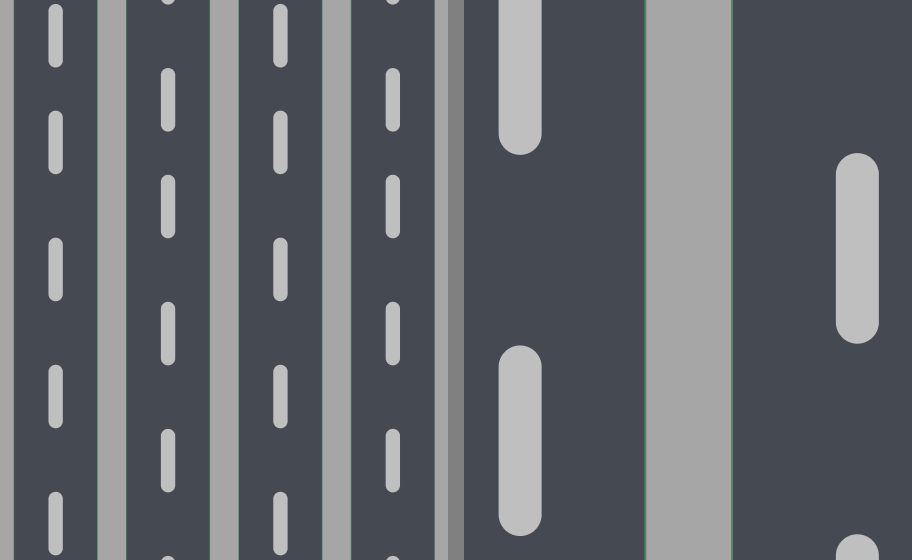
Left, the full canvas; right, a detail of the centre.
This pattern is drawn by a WebGL 1 fragment shader. Its source:

```glsl
precision highp float;
// Parallel vertical roads with staggered rounded lane dashes and thin green verges.

uniform vec2 u_resolution;

// Lengths are fractions of the canvas width.
const float ROAD_PITCH      = 0.2509;
const float FIRST_ROAD_X    = 0.1242;
const float ROAD_HALF_WIDTH = 0.0932;
const float VERGE_WIDTH     = 0.0014;

const float DASH_PITCH       = 0.2836;
const float FIRST_DASH_Y     = 0.0813;
const float DASH_HALF_LENGTH = 0.0709;
const float DASH_RADIUS      = 0.0160;
const float STAGGER          = 0.1431; // downward offset of every second road
const float SEAM_Y           = 1.0504; // one shorter gap between dashes sits here
const float SEAM_SHORTENING  = 0.0454;

const vec3 ROAD_COLOR     = vec3(0.27, 0.29, 0.32);
const vec3 PAVEMENT_COLOR = vec3(0.65, 0.65, 0.65);
const vec3 DASH_COLOR     = vec3(0.75, 0.75, 0.75);
const vec3 VERGE_COLOR    = vec3(0.29, 0.53, 0.40);

// Pixel coverage of the region where the signed distance is negative.
float coverage(float dist, float pixel) {
  return clamp(0.5 - dist / pixel, 0.0, 1.0);
}

float verticalCapsule(vec2 p, float halfLength, float radius) {
  float core = halfLength - radius;
  p.y -= clamp(p.y, -core, core);
  return length(p) - radius;
}

// Offset from the nearest dash centre along a road.
float dashOffset(float y) {
  y += SEAM_SHORTENING * step(SEAM_Y, y);
  return mod(y - FIRST_DASH_Y + 0.5 * DASH_PITCH, DASH_PITCH) - 0.5 * DASH_PITCH;
}

void main() {
  float pixel = 1.0 / u_resolution.x;
  vec2 p = gl_FragCoord.xy * pixel;

  // Repeat the roads across the canvas.
  float road = floor((p.x - FIRST_ROAD_X) / ROAD_PITCH + 0.5);
  float x = p.x - FIRST_ROAD_X - road * ROAD_PITCH;
  float y = p.y + STAGGER * mod(road, 2.0);

  // Split each pixel exactly between road, verge and pavement.
  float edge = abs(x) - ROAD_HALF_WIDTH;
  float roadArea = coverage(edge + 0.5 * VERGE_WIDTH, pixel);
  float pavedArea = 1.0 - coverage(edge - 0.5 * VERGE_WIDTH, pixel);
  float vergeArea = 1.0 - roadArea - pavedArea;
  vec3 color = ROAD_COLOR * roadArea + VERGE_COLOR * vergeArea
             + PAVEMENT_COLOR * pavedArea;

  // Lane dashes.
  float dash = verticalCapsule(vec2(x, dashOffset(y)), DASH_HALF_LENGTH, DASH_RADIUS);
  color = mix(color, DASH_COLOR, coverage(dash, pixel));

  gl_FragColor = vec4(color, 1.0);
}
```
